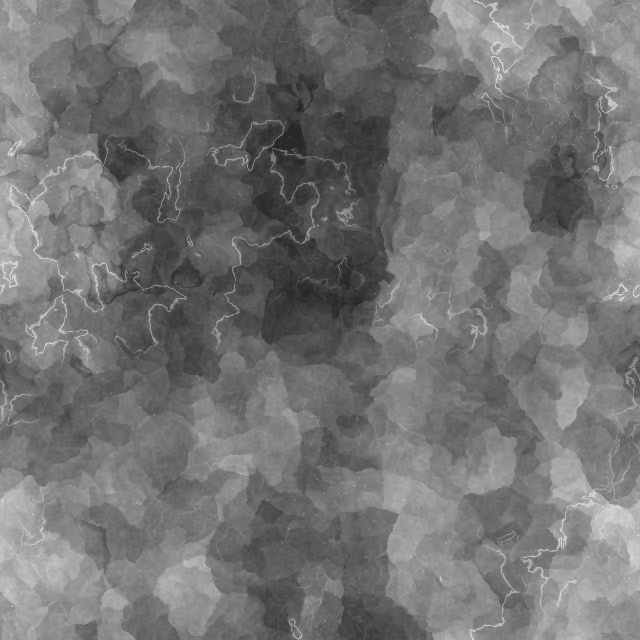
Give the GLSL for this texture, as a three.js fragment shader.

```glsl
// Weathered grey stone: cloudy overlapping patches, pale mineral veins, dark creases and dust.
varying vec2 vUv;

const int OCTAVES = 6;
const float MEAN_TONE = 0.393;
const float VEIN_WIDTH = 0.0013;
const float CREASE_WIDTH = 0.012;

vec2 hash2(vec2 cell, float seed) {
  vec3 q = fract(vec3(cell.xyx + seed * 7.31) * vec3(0.1031, 0.1030, 0.0973));
  q += dot(q, q.yzx + 33.33);
  return fract((q.xx + q.yz) * q.zy);
}

// Random pair for a lattice cell, repeating after a whole period
vec2 wrappedHash(vec2 cell, vec2 period, float seed) {
  return hash2(floor(mod(cell + 0.5, period)), seed);
}

float valueNoise(vec2 uv, vec2 period, float seed) {
  vec2 p = uv * period;
  vec2 i = floor(p);
  vec2 f = p - i;
  f = f * f * f * (f * (f * 6.0 - 15.0) + 10.0);
  float a = wrappedHash(i, period, seed).x;
  float b = wrappedHash(i + vec2(1.0, 0.0), period, seed).x;
  float c = wrappedHash(i + vec2(0.0, 1.0), period, seed).x;
  float d = wrappedHash(i + vec2(1.0, 1.0), period, seed).x;
  return mix(mix(a, b, f.x), mix(c, d, f.x), f.y);
}

float fbm(vec2 uv, vec2 period, float seed) {
  float sum = 0.0;
  float weight = 0.5;
  float total = 0.0;
  for (int i = 0; i < OCTAVES; i++) {
    sum += weight * valueNoise(uv, period, seed + float(i));
    total += weight;
    weight *= 0.52;
    period *= 2.0;
  }
  return sum / total;
}

vec2 warp(vec2 uv, vec2 period, float amount, float seed) {
  return uv + amount * (vec2(fbm(uv, period, seed), fbm(uv, period, seed + 9.0)) - 0.5);
}

// Round-edged cells of varied size: random tone in x, offset to the cell centre in yz
vec3 patches(vec2 uv, float count, float sharpness, float seed) {
  vec2 p = uv * count;
  vec2 i = floor(p);
  vec3 sum = vec3(0.0);
  float total = 0.0;
  for (int y = -1; y <= 1; y++) {
    for (int x = -1; x <= 1; x++) {
      vec2 cell = i + vec2(float(x), float(y));
      vec2 toCentre = cell + wrappedHash(cell, vec2(count), seed) - p;
      vec2 random = wrappedHash(cell, vec2(count), seed + 5.0);
      float weight = exp(-sharpness * dot(toCentre, toCentre) / (0.6 + 0.8 * random.y));
      sum += weight * vec3(random.x - 0.5, toCentre / count);
      total += weight;
    }
  }
  return sum / total;
}

// Lobed height field whose level lines become veins and creases
float lobedHeight(vec2 uv, vec2 period, float lobes, float seed) {
  return fbm(uv, period, seed) + 0.2 * patches(uv, lobes, 12.0, seed + 20.0).x;
}

// Height above the middle level in x, slope over the given reach in y
vec2 heightAndSlope(vec2 uv, vec2 period, float lobes, float reach, float seed) {
  vec2 e = vec2(reach, 0.0);
  float h = lobedHeight(uv, period, lobes, seed);
  vec2 slope = vec2(lobedHeight(uv + e, period, lobes, seed),
                    lobedHeight(uv + e.yx, period, lobes, seed)) - h;
  return vec2(h - 0.5, max(length(slope) / reach, 0.3));
}

float line(float distance, float width) {
  return 1.0 - smoothstep(width * 0.3, width * 1.6, abs(distance));
}

// Sparse pale specks, one candidate per cell
float dust(vec2 uv, float count, float seed) {
  vec2 p = uv * count;
  vec2 random = wrappedHash(floor(p), vec2(count), seed);
  float radius = 0.08 + 0.12 * random.y;
  float spot = 1.0 - smoothstep(radius * 0.4, radius, length(fract(p) - 0.25 - 0.5 * random.yx));
  return spot * step(0.8, random.x);
}

void main() {
  vec2 uv = vUv;
  vec2 bent = warp(uv, vec2(16.0), 0.06, 1.0);

  // Patches pull the cloud lookup to their centres, giving flat round lobes
  vec3 large = patches(bent, 15.0, 40.0, 30.0);
  vec3 small = patches(bent, 34.0, 30.0, 40.0);
  vec2 lobed = uv + 0.7 * large.yz + 0.7 * small.yz;
  float clouds = fbm(lobed, vec2(4.0, 3.0), 50.0) - 0.5;
  float mottling = fbm(uv + 0.8 * small.yz, vec2(11.0, 9.0), 60.0) - 0.5;
  float tone = 0.86 * clouds + 0.34 * mottling + 0.09 * large.x + 0.07 * small.x;
  tone += MEAN_TONE + 0.6 * tone * tone;

  // Dark creases, sharp on one side and fading on the other
  vec2 crease = heightAndSlope(bent, vec2(3.0, 2.0), 18.0, 0.006, 70.0);
  float creaseDistance = crease.x / crease.y;
  float shade = smoothstep(-0.003, 0.001, creaseDistance) * exp(-max(creaseDistance, 0.0) / CREASE_WIDTH);
  tone -= 0.13 * shade * smoothstep(0.46, 0.62, fbm(uv, vec2(4.0), 80.0));

  // Pale veins with a haze, and faint level lines around them
  vec2 vein = heightAndSlope(bent, vec2(5.0, 3.0), 24.0, 0.001, 90.0);
  float veinMask = smoothstep(0.5, 0.68, fbm(uv, vec2(4.0, 3.0), 100.0));
  float veinDistance = vein.x / vein.y;
  tone += veinMask * (0.22 * line(veinDistance, VEIN_WIDTH) + 0.05 * exp(-abs(veinDistance) / 0.007));
  float levelDistance = (fract(vein.x * 6.0) - 0.5) / (6.0 * vein.y);
  float levelMask = smoothstep(0.48, 0.62, fbm(uv, vec2(6.0), 110.0));
  tone += 0.06 * levelMask * line(levelDistance, VEIN_WIDTH * 0.8);

  // Dust and fine grain
  tone += 0.12 * dust(uv, 90.0, 120.0) * smoothstep(0.5, 0.62, fbm(uv, vec2(5.0), 130.0));
  tone += 0.05 * (valueNoise(uv, vec2(240.0), 140.0) - 0.5);

  gl_FragColor = vec4(vec3(clamp(tone, 0.16, 0.82)), 1.0);
}
```
